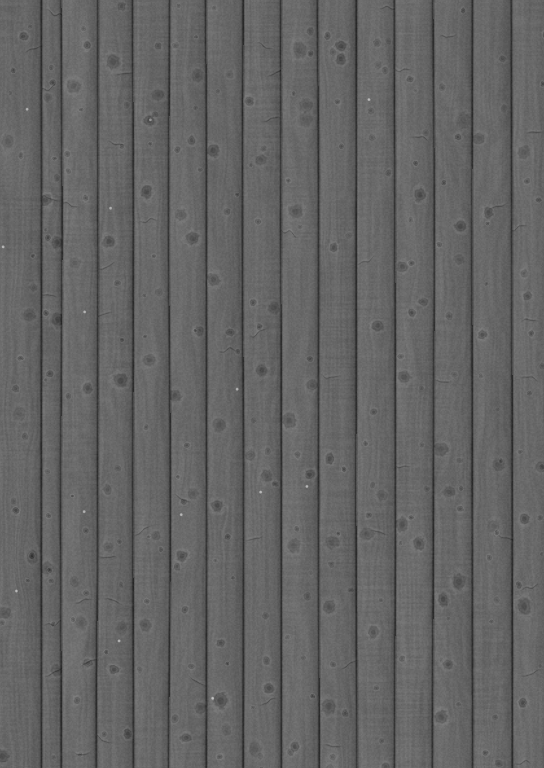
This texture is drawn by a Shadertoy shader. Its source:

```glsl
const float FIRST_PLANK = -2.0;
const float LAST_PLANK = 12.0;
const vec3 WOOD = vec3(0.412);

float hash(vec2 p) {
    vec3 q = fract(vec3(p.xyx) * 0.1031);
    q += dot(q, q.yzx + 33.33);
    return fract((q.x + q.y) * q.z);
}

float noise(vec2 p) {
    vec2 i = floor(p), f = fract(p);
    f = f * f * (3.0 - 2.0 * f);
    return mix(mix(hash(i), hash(i + vec2(1, 0)), f.x),
               mix(hash(i + vec2(0, 1)), hash(i + vec2(1, 1)), f.x), f.y);
}

float bell(float x, float width) {
    return exp(-x * x / (width * width));
}

// Left edge of plank k: slowly widening boards after a wide and a narrow one
float seam(float k, float y) {
    float x = 0.114 + 0.0652 * k + 0.000313 * k * k;
    if (k < -0.5) x = 0.078;
    if (k < -1.5) x = -0.012;
    return x + 0.004 * (noise(vec2(k * 7.3 + 50.0, y * 2.0)) - 0.5);
}

// Random spot inside a plank, one per row
vec2 spot(vec2 seed, float left, float width, float cell) {
    return vec2(left + width * mix(0.14, 0.84, hash(seed + 17.3)),
                (seed.y + hash(seed + 41.7)) * cell);
}

// Knots of one size: x = tone, y = sideways bend of the grain
vec2 knots(vec2 p, float id, float left, float width, float cell, float radius, float chance) {
    vec2 sum = vec2(0.0);
    for (float j = -1.0; j <= 1.0; j++) {
        vec2 seed = vec2(id, floor(p.y / cell) + j + 10.0);
        if (hash(seed) > chance) continue;
        vec2 centre = spot(seed, left, width, cell) - vec2(0.0, 10.0 * cell);
        float r = radius * mix(0.5, 1.0, hash(seed + 71.1));
        vec2 q = (p - centre) / (r * vec2(1.0, mix(0.8, 1.3, hash(seed + 5.9))));
        float d = length(q) * (0.8 + 0.4 * noise(p * 230.0));
        float core = 1.0 - smoothstep(0.3, 0.8, d);
        float tone = 0.035 * bell(d - 1.4, 0.35) - 0.06 * bell(d - 0.9, 0.25) - 0.1 * core;
        sum.x += tone * mix(0.5, 1.15, hash(seed + 29.4));
        sum.y -= 0.7 * q.x * r * exp(-0.15 * q.x * q.x - 0.05 * q.y * q.y);
    }
    return sum;
}

// Short torn cracks with a pale lip, and a few bright specks
float damage(vec2 p, float id, float left, float width, float cell, float pixel) {
    float tone = 0.0;
    for (float j = -1.0; j <= 1.0; j++) {
        vec2 seed = vec2(id, floor(p.y / cell) + j + 10.0);
        vec2 q = p - spot(seed, left, width, cell) + vec2(0.0, 10.0 * cell);
        float kind = hash(seed + 3.7);
        float slope = hash(seed + 8.2) - 0.5;
        float dy = q.y - slope * q.x - 0.009 * (noise(vec2(p.x * 90.0, seed.y)) - 0.5);
        float span = 1.0 - smoothstep(0.006, 0.02, abs(q.x));
        float crack = 0.03 * bell(dy - 0.003, 0.002) - 0.085 * bell(dy, 0.0014);
        tone += crack * span * step(kind, 0.3);
        float speck = 1.0 - smoothstep(0.001, 0.002 + pixel, length(q));
        tone += 0.3 * speck * step(0.88, kind);
    }
    return tone;
}

// Fibres, broad growth bands, saw marks and fine roughness
float grain(vec2 p, float bend, float id) {
    float x = p.x + bend;
    float fibre = noise(vec2(x * 260.0 + id * 31.0, p.y * 9.0)) - 0.5;
    float drift = noise(vec2(x * 14.0 + id * 9.0, p.y * 2.2));
    float bands = sin(drift * 55.0 + x * 260.0);
    float saw = noise(vec2(p.x * 16.0 + id, p.y * 300.0)) - 0.5;
    float sawn = smoothstep(0.35, 0.75, noise(p * vec2(8.0, 5.0) + id));
    float rough = noise(p * 420.0) - 0.5;
    float cloud = noise(p * vec2(35.0, 9.0) + id) - 0.5;
    return 0.038 * fibre + 0.007 * bands + 0.03 * saw * sawn + 0.045 * rough + 0.018 * cloud;
}

// Rounded board: bright left side, shaded right side, dark gap
float boardShade(float fromLeft, float toRight, float pixel) {
    float gap = 1.0 - smoothstep(0.0008, 0.003 + pixel, min(fromLeft + 0.001, toRight));
    return 0.018 * exp(-fromLeft / 0.022) - 0.095 * exp(-toRight / 0.011) - 0.13 * gap;
}

void mainImage(out vec4 fragColor, in vec2 fragCoord) {
    vec2 p = fragCoord / iResolution.x;
    float pixel = 1.0 / iResolution.x;

    // Find the plank under this point
    float id = FIRST_PLANK;
    for (float k = FIRST_PLANK; k <= LAST_PLANK; k++)
        if (p.x >= seam(k, p.y)) id = k;
    float left = seam(id, p.y), right = seam(id + 1.0, p.y);
    float width = seam(id + 1.0, 0.0) - seam(id, 0.0);
    float base = seam(id, 0.0);
    float plank = id + 20.0;

    vec2 knot = knots(p, plank, base, width, 0.11, 0.0115, 0.6)
              + knots(p, plank + 40.0, base, width, 0.07, 0.0055, 0.65);

    float tone = boardShade(p.x - left, right - p.x, pixel);
    tone += grain(p, knot.y, plank) + knot.x;
    tone += damage(p, plank + 80.0, base, width, 0.12, pixel);
    tone += 0.016 * (hash(vec2(plank, 4.0)) - 0.5);
    fragColor = vec4(clamp(WOOD + tone, 0.0, 1.0), 1.0);
}
```
